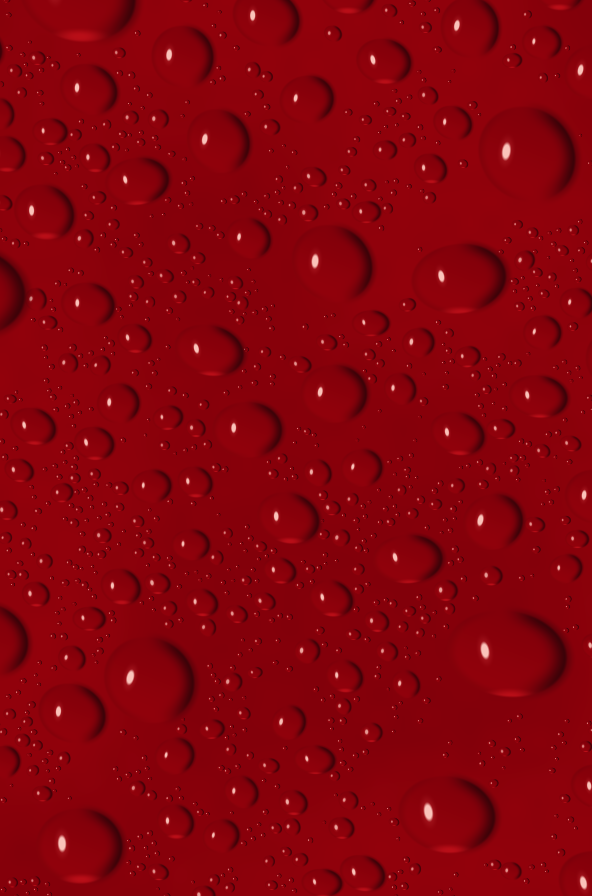
This texture is drawn by a Shadertoy shader. Its source:

```glsl
const int LAYERS = 6;
const vec3 DEEP_RED = vec3(0.515, 0.0, 0.04);
const vec3 LIT_RED = vec3(0.565, 0.004, 0.042);
const vec3 SHADE = vec3(0.20, 0.008, 0.03);
const vec3 HALO = vec3(0.75, 0.18, 0.20);
const vec3 GLINT = vec3(1.0, 0.80, 0.76);

struct Drop {
    vec2 center;
    float radius;   // zero when the cell is empty
    vec3 seed;
};

vec3 hash3(vec3 v) {
    v = fract(v * vec3(0.1031, 0.1030, 0.0973));
    v += dot(v, v.yxz + 33.33);
    return fract((v.xxy + v.yxx) * v.zyx);
}

float noise(vec2 p) {
    vec2 i = floor(p), f = fract(p);
    f = f * f * (3.0 - 2.0 * f);
    float a = hash3(vec3(i, 7.0)).x;
    float b = hash3(vec3(i + vec2(1, 0), 7.0)).x;
    float c = hash3(vec3(i + vec2(0, 1), 7.0)).x;
    float d = hash3(vec3(i + vec2(1, 1), 7.0)).x;
    return mix(mix(a, b, f.x), mix(c, d, f.x), f.y);
}

mat2 rotation(float a) {
    float c = cos(a), s = sin(a);
    return mat2(c, s, -s, c);
}

float cellSize(int layer) { return 0.178 * pow(0.58, float(layer)); }
mat2 gridTurn(int layer) { return rotation(0.35 + 0.8 * float(layer)); }

vec2 cellOf(vec2 p, int layer) {
    return floor(gridTurn(layer) * p / cellSize(layer));
}

// One drop per cell, kept inside the cell by limiting its offset
Drop dropInCell(vec2 cell, int layer) {
    vec3 h = hash3(vec3(cell + 50.0, float(layer) * 13.0 + 3.0));
    vec3 k = hash3(vec3(cell + 90.0, float(layer) * 17.0 + 5.0));
    float r = mix(0.17, 0.34, h.z);
    vec2 offset = (h.xy * 2.0 - 1.0) * (0.5 - 1.43 * r);
    vec2 center = (cell + 0.5 + offset) * cellSize(layer) * gridTurn(layer);
    float chance = layer == 0 ? 0.55 : layer == 1 ? 0.85 : 0.7;
    if (layer > 2) chance = mix(0.1, 0.85, noise(center * 11.0));
    return Drop(center, k.x < chance ? r * cellSize(layer) : 0.0, k);
}

// True when a drop of a coarser layer already takes up the place
bool isCrowded(Drop drop, int layer) {
    for (int j = 0; j < layer; j++) {
        vec2 cell = cellOf(drop.center, j);
        for (int n = 0; n < 9; n++) {
            Drop other = dropInCell(cell + vec2(n % 3 - 1, n / 3 - 1), j);
            float gap = distance(drop.center, other.center);
            if (other.radius > 0.0 && gap < drop.radius + 1.13 * other.radius) return true;
        }
    }
    return false;
}

float softSpot(vec2 q, vec2 size, float blur) {
    return 1.0 - smoothstep(1.0 - blur, 1.0 + blur, length(q / size));
}

vec3 shadeDrop(vec3 ground, Drop drop, vec2 p, float pixel) {
    vec2 q = (p - drop.center) / drop.radius;
    float edge = pixel / drop.radius;
    float tiny = 1.0 - smoothstep(0.003, 0.022, drop.radius);

    // Slanted, slightly uneven outline
    float stretch = mix(1.0, 1.16, drop.seed.y);
    vec2 s = rotation(0.35 * drop.seed.z) * q / vec2(stretch, 1.0 / stretch);
    float angle = atan(s.y, s.x);
    float d = length(s) / (1.0 + 0.045 * sin(2.0 * angle + 6.28 * drop.seed.z));
    float side = dot(q / max(length(q), 0.001), vec2(0.985, 0.17));
    float body = 1.0 - smoothstep(1.0 - edge - 0.02, 1.0 + edge + 0.02, d);

    // Narrow shadow on the ground to the right
    float shadow = (1.0 - smoothstep(0.96, 1.18, d)) * smoothstep(0.0, 0.9, side);
    vec3 color = mix(ground, SHADE, 0.5 * shadow);

    // Translucent body with a dark right rim and a faint left rim
    vec3 inside = mix(LIT_RED, DEEP_RED, smoothstep(-0.8, 0.9, q.y + 0.4 * q.x));
    float crescent = smoothstep(0.50, 1.02, d) * smoothstep(-0.15, 0.9, side);
    inside = mix(inside, SHADE, 0.82 * crescent * crescent + 0.12 * crescent);
    float leftRim = smoothstep(0.8, 1.0, d) * smoothstep(-0.1, 0.8, -side);
    inside = mix(inside, SHADE, 0.13 * leftRim);
    float lowGlow = softSpot(q - vec2(0.05, -0.84), vec2(0.35, 0.10), 0.8);
    inside += vec3(0.16, 0.05, 0.05) * lowGlow * step(0.45, drop.seed.y);
    color = mix(color, inside, body);

    // Window reflection with a soft halo
    vec2 g = rotation(0.25 - 0.5 * drop.seed.y) * (q - vec2(-0.43, 0.06));
    vec2 size = mix(vec2(0.085, 0.17), vec2(0.18, 0.23), tiny) * mix(0.8, 1.15, drop.seed.z);
    color = mix(color, HALO, 0.45 * softSpot(g, size * 1.5, 0.6) * body);
    float glint = softSpot(g, size, clamp(edge / size.x, 0.3, 0.8));
    return mix(color, GLINT, mix(0.95, 0.55, tiny) * glint * body);
}

void mainImage(out vec4 fragColor, in vec2 fragCoord) {
    vec2 p = fragCoord / iResolution.y;
    float pixel = 0.75 / iResolution.y;

    // Smooth red ground
    vec3 color = mix(DEEP_RED, LIT_RED, smoothstep(0.2, 0.8, noise(p * 4.0 + 2.0)));
    color *= 0.985 + 0.03 * noise(p * 40.0);

    // Drops from the finest layer to the coarsest
    for (int layer = LAYERS - 1; layer >= 0; layer--) {
        Drop drop = dropInCell(cellOf(p, layer), layer);
        if (drop.radius == 0.0 || distance(p, drop.center) > 1.45 * drop.radius) continue;
        if (!isCrowded(drop, layer)) color = shadeDrop(color, drop, p, pixel);
    }
    fragColor = vec4(color, 1.0);
}
```
